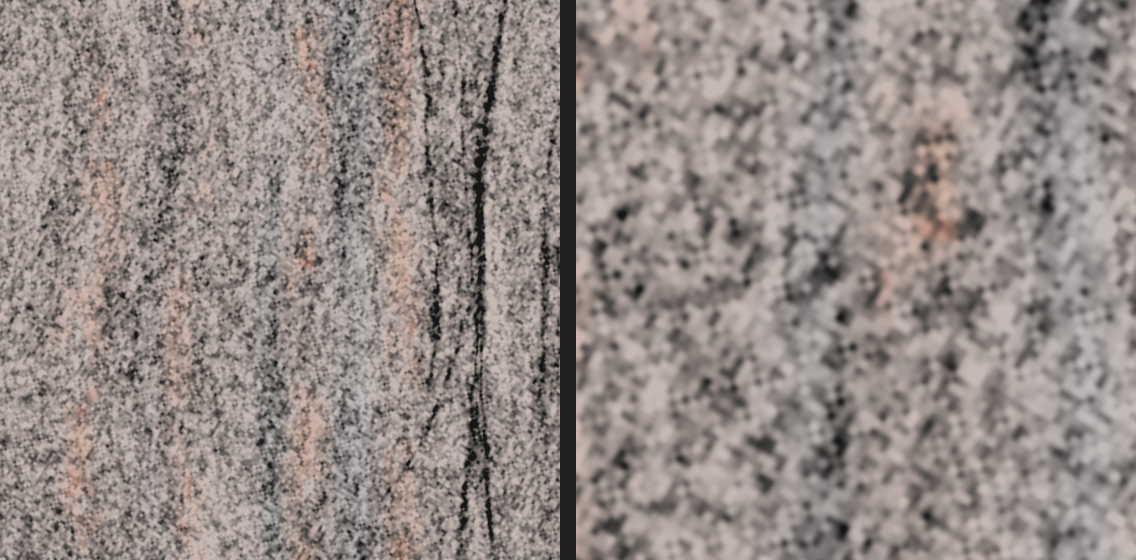
Left, the full canvas; right, a detail of the centre.
A WebGL 2 fragment shader for this texture:

```glsl
#version 300 es
precision highp float;

uniform vec2 u_resolution;
out vec4 fragColor;

float hash(vec2 cell) {
    vec3 q = fract(vec3(cell.xyx) * 0.1031);
    q += dot(q, q.yzx + 33.33);
    return fract((q.x + q.y) * q.z);
}

// Value noise centred on zero, scaled to roughly unit deviation
float noise(vec2 p) {
    vec2 cell = floor(p);
    vec2 f = fract(p);
    f = f * f * (3.0 - 2.0 * f);
    float low = mix(hash(cell), hash(cell + vec2(1, 0)), f.x);
    float high = mix(hash(cell + vec2(0, 1)), hash(cell + vec2(1, 1)), f.x);
    return (mix(low, high, f.y) - 0.5) * 4.66;
}

mat2 rotation(float angle) {
    float c = cos(angle), s = sin(angle);
    return mat2(c, s, -s, c);
}

float bell(float x, float centre, float width) {
    float d = (x - centre) / width;
    return exp(-d * d);
}

// Follows the gentle bend of the mineral layers
vec2 foliate(vec2 p) {
    float leftSide = 1.0 - smoothstep(0.2, 0.6, p.x);
    float bend = 0.035 * sin(6.0 * (p.y - 0.55)) * leftSide;
    float wander = 0.006 * noise(p * vec2(5.0, 4.0) + 7.0);
    return vec2(p.x - bend - wander, p.y);
}

// Dark strand curving away from its middle by separate upper and lower bows
float strand(vec2 p, float middle, vec2 bow, float width, vec2 span) {
    float up = max(p.y - 0.5, 0.0);
    float down = max(0.5 - p.y, 0.0);
    float centre = middle + bow.x * up * up + bow.y * down * down;
    float thickness = width * (1.0 + 0.25 * noise(vec2(middle * 90.0, p.y * 11.0)));
    float ends = smoothstep(span.x - 0.06, span.x + 0.06, p.y)
               * (1.0 - smoothstep(span.y - 0.06, span.y + 0.06, p.y));
    return bell(p.x, centre, thickness) * ends;
}

float veins(vec2 p) {
    vec2 full = vec2(-0.2, 1.2);
    p.x += 0.0025 * noise(vec2(p.y * 13.0, 2.0)) + 0.0012 * noise(p * vec2(60.0, 45.0));
    float width = mix(0.006, 0.013, smoothstep(0.6, 0.9, p.y));
    float dark = 2.6 * strand(p, 0.855, vec2(0.18, -0.13), width, full);
    dark = max(dark, 2.3 * strand(p, 0.861, vec2(0.15, 0.1), 0.005, full));
    dark = max(dark, 1.5 * strand(p, 0.853, vec2(0.0), 0.017, vec2(0.12, 0.42)));
    dark = max(dark, 1.9 * strand(p, 0.778, vec2(-0.15, -0.09), 0.0045, vec2(0.32, 1.2)));
    dark = max(dark, 1.4 * strand(p, 0.838, vec2(-0.11, 0.05), 0.0045, vec2(0.45, 1.2)));
    dark = max(dark, 1.6 * strand(p, 0.832, vec2(0.0, -0.92), 0.008, vec2(0.14, 0.4)));
    dark = max(dark, 1.6 * strand(p, 0.97, vec2(0.32, 0.08), 0.0055, vec2(0.15, 0.8)));
    return dark;
}

// Layers rich in dark grains, positive where dark
float layering(vec2 q) {
    float broad = 0.26 * noise(q * vec2(17.0, 2.6) + 3.0);
    float narrow = 0.25 * noise(q * vec2(48.0, 4.5) + 19.0);
    float thin = 0.18 * noise(q * vec2(85.0, 9.0) + 41.0);
    return broad + narrow + thin;
}

float blueBands(vec2 q) {
    float bands = bell(q.x, 0.485, 0.022) + bell(q.x, 0.625, 0.04)
                + 0.5 * bell(q.x, 0.285, 0.012);
    return bands * clamp(0.75 + 0.25 * noise(q * vec2(12.0, 5.0)), 0.0, 1.0);
}

float pinkPatches(vec2 q) {
    float bands = bell(q.x, 0.17, 0.045) + bell(q.x, 0.545, 0.03)
                + bell(q.x, 0.715, 0.035) + 0.7 * bell(q.x, 0.34, 0.025);
    float patches = noise(q * vec2(24.0, 9.0) + 11.0) + 0.6 * noise(q * vec2(55.0, 30.0));
    return bands * smoothstep(-1.2, 1.8, patches);
}

// Fine crystals mixed with clumps drawn out along the layers
float crystals(vec2 p, vec2 q) {
    float fine = 0.62 * noise(rotation(0.55) * p * 190.0);
    float flecks = 0.5 * noise(rotation(0.12) * q * vec2(135.0, 88.0) + 5.0);
    float clumps = 0.24 * noise(q * vec2(70.0, 38.0) + 29.0);
    return fine + flecks + clumps;
}

void main() {
    vec2 p = gl_FragCoord.xy / u_resolution;
    vec2 q = foliate(p);
    float blue = blueBands(q);
    float pink = pinkPatches(q);

    // Darkness bends the tone so that dark grains fall off faster than pale ones
    float darkness = crystals(p, q) + layering(q) + veins(p);
    darkness += 0.5 * blue - 0.2 * pink - 0.16;
    darkness = clamp(darkness, -1.9, 2.75);
    float tone = 0.60 - 0.13 * darkness - 0.02 * darkness * darkness;

    // Mineral tints
    vec3 tint = vec3(1.0, 0.935, 0.91);
    tint = mix(tint, vec3(0.95, 0.955, 0.965), 0.75 * blue);
    tint = mix(tint, vec3(1.08, 0.88, 0.79), 0.65 * min(pink, 1.0));
    float rust = smoothstep(1.0, 2.0, noise(q * vec2(52.0, 34.0) + 61.0)) * pink;
    tint = mix(tint, vec3(1.1, 0.76, 0.63), 0.7 * min(rust, 1.0));
    tint = mix(tint, vec3(0.96, 0.95, 0.93), smoothstep(0.8, 2.4, darkness));

    fragColor = vec4(tone * tint, 1.0);
}
```
